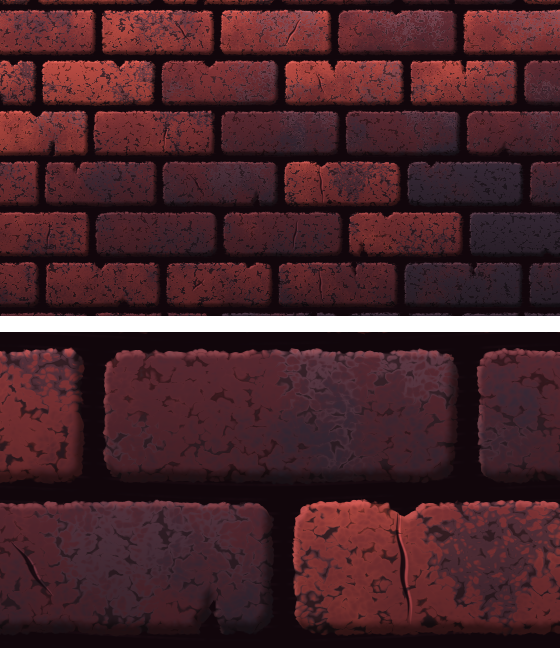
Top: the whole. Bottom: its middle third, enlarged.
This texture is drawn by a Shadertoy shader. Its source:

```glsl
const vec2 PITCH = vec2(0.387, 0.1597);
const float BASE_LINE = 0.0185;
const vec3 MORTAR = vec3(0.065, 0.025, 0.045);
const vec3 PLUM = vec3(0.20, 0.15, 0.20);
const vec3 MAROON = vec3(0.31, 0.14, 0.17);
const vec3 BRICK_RED = vec3(0.45, 0.18, 0.19);
const vec3 EMBER = vec3(0.64, 0.26, 0.23);
const vec3 MAUVE = vec3(0.47, 0.29, 0.33);
const vec3 SLATE = vec3(0.19, 0.24, 0.33);
const vec3 RIM = vec3(0.78, 0.42, 0.38);

float hash(vec2 p, float seed) {
    vec3 q = fract((p.xyx + seed * 7.31) * 0.1031);
    q += dot(q, q.yzx + 33.33);
    return fract((q.x + q.y) * q.z);
}

// Distance to the nearest scattered point
float cellular(vec2 p) {
    vec2 cell = floor(p), f = fract(p);
    float nearest = 2.0;
    for (int y = -1; y <= 1; y++)
    for (int x = -1; x <= 1; x++) {
        vec2 n = vec2(x, y);
        vec2 point = n + vec2(hash(cell + n, 1.0), hash(cell + n, 2.0));
        nearest = min(nearest, length(point - f));
    }
    return nearest;
}

// Layered, rotated sines, roughly -1 to 1
float waves(vec2 p) {
    float sum = 0.0, amp = 0.5;
    for (int i = 0; i < 4; i++) {
        sum += amp * sin(p.x + 1.4 * sin(p.y * 0.9)) * cos(p.y - 0.8 * sin(p.x));
        p = mat2(1.5, 1.2, -1.2, 1.5) * p + 2.7;
        amp *= 0.6;
    }
    return sum;
}

float grainAt(vec2 p) {
    vec2 q = p + 0.006 * vec2(waves(p * 60.0), waves(p.yx * 70.0));
    return 0.5 * cellular(q * 55.0) + 0.5 * cellular(q * vec2(120.0, 150.0) + 9.0);
}

float jointAt(float column, float row) {
    return column + 0.1 * (hash(vec2(column, row), 3.0) - 0.5);
}

float roundBox(vec2 p, vec2 extent, float radius) {
    vec2 q = abs(p) - extent + radius;
    return length(max(q, 0.0)) + min(max(q.x, q.y), 0.0) - radius;
}

// Signed distance to a wobbly brick with chipped edges
float brickShape(vec2 p, vec2 extent, vec2 id) {
    float radius = mix(0.014, 0.03, hash(id, 4.0));
    float d = roundBox(p, extent, radius) + 0.0028 * waves(p * 32.0 + id * 5.3);
    for (int i = 0; i < 2; i++) {
        float s = 10.0 + 6.0 * float(i);
        float side = i == 0 ? 1.0 : -1.0;
        float present = step(hash(id, s), i == 0 ? 0.5 : 0.3);
        float depth = mix(0.012, 0.038, hash(id, s + 1.0));
        float slope = mix(1.3, 0.25, smoothstep(0.012, 0.036, depth));
        float x = extent.x * 1.5 * (hash(id, s + 2.0) - 0.5);
        vec2 q = vec2(p.x - x, p.y * side - extent.y);
        q.x += 0.5 * q.y * (hash(id, s + 3.0) - 0.5);
        float chip = slope * (depth + q.y) - abs(q.x) - 0.002 * sin(q.y * 240.0);
        d = mix(d, max(d, chip / sqrt(1.0 + slope * slope)), present);
    }
    return d;
}

// Tapered diagonal crack
float crackShape(vec2 p, vec2 id) {
    float angle = mix(0.6, 2.3, hash(id, 30.0));
    vec2 dir = vec2(cos(angle), sin(angle));
    vec2 q = p - vec2(0.16 * (hash(id, 31.0) - 0.5), 0.0);
    float along = dot(q, dir);
    float across = dot(q, vec2(-dir.y, dir.x)) + 0.0015 * sin(along * 130.0);
    float span = mix(0.025, 0.06, hash(id, 32.0));
    return max(abs(across) - 0.0028 * (1.0 - abs(along) / span), abs(along) - span);
}

vec3 brickTone(float warmth) {
    vec3 c = mix(PLUM, MAROON, smoothstep(0.1, 0.38, warmth));
    c = mix(c, BRICK_RED, smoothstep(0.38, 0.65, warmth));
    return mix(c, EMBER, smoothstep(0.65, 0.95, warmth));
}

void mainImage(out vec4 fragColor, in vec2 fragCoord) {
    vec2 p = fragCoord / iResolution.y;
    float aa = 1.0 / iResolution.y;

    // Staggered courses with uneven joints
    float row = floor((p.y - BASE_LINE) / PITCH.y);
    float x = (p.x - mix(0.116, 0.303, mod(row, 2.0))) / PITCH.x;
    float column = floor(x);
    column += step(jointAt(column + 1.0, row), x) - step(x, jointAt(column, row));
    float left = jointAt(column, row), right = jointAt(column + 1.0, row);
    vec2 id = vec2(column, row);
    vec2 center = vec2(0.5 * (left + right), 0.0);
    vec2 local = vec2((x - center.x) * PITCH.x, p.y - BASE_LINE - (row + 0.5) * PITCH.y);
    vec2 extent = vec2(0.5 * (right - left) * PITCH.x - 0.0115, 0.5 * PITCH.y - 0.0105);

    float grain = grainAt(p);
    float rough = 0.007 * (grain - 0.4);
    float d = brickShape(local, extent, id) + rough;
    float lit = brickShape(local + vec2(-0.004, 0.006), extent, id) + rough;
    float shade = brickShape(local + vec2(0.005, -0.008), extent, id) + rough;

    // Warm upper left, cool lower right, with worn patches
    float warmth = 0.57 + 0.5 * (p.y - 0.5) - 0.2 * (p.x - 0.8) + 0.6 * (hash(id, 5.0) - 0.5);
    float cloud = waves(p * 17.0 + id * 3.1);
    vec3 tone = brickTone(warmth + 0.16 * cloud + 0.25 * (grain - 0.4));
    tone = mix(tone, SLATE, 0.85 * step(0.94, hash(id, 6.0)));
    vec3 stain = mix(PLUM, MAUVE, hash(id, 7.0) * smoothstep(0.1, 0.9, p.y));
    float wear = smoothstep(0.15, 0.6, waves(p * 12.0 - id * 4.7) + 2.2 * (grain - 0.4));
    tone = mix(tone, stain, 0.7 * wear);
    tone *= 1.0 - 0.4 * smoothstep(0.52, 0.68, grain);
    tone *= mix(0.82, 1.1, p.y) * (1.0 + 1.6 * local.y);

    // Bevel, painted rim and crack
    tone *= mix(0.5, 1.0, smoothstep(0.003, -0.009, shade));
    float rim = smoothstep(-0.003, 0.004, lit) * smoothstep(0.65, 0.3, grain);
    tone = mix(tone, mix(tone * 1.5, RIM, 0.35 * p.y + 0.1), 0.8 * rim);
    float cracked = step(hash(id, 8.0), 0.36);
    float glint = smoothstep(aa, -aa, crackShape(local + vec2(-0.003, 0.002), id));
    tone = mix(tone, tone * 1.5, cracked * glint);
    float crack = smoothstep(aa, -aa, crackShape(local, id));
    tone = mix(tone, MORTAR, 0.9 * cracked * crack);

    // Mortar with faint brush strokes beside the bricks
    float stroke = smoothstep(0.7, 1.0, sin(p.y * 420.0 + 3.0 * sin(p.x * 9.0)));
    vec3 mortar = MORTAR + 0.08 * MAROON * stroke * smoothstep(0.01, 0.0, d);
    fragColor = vec4(mix(mortar, tone, smoothstep(aa, -aa, d)), 1.0);
}
```
